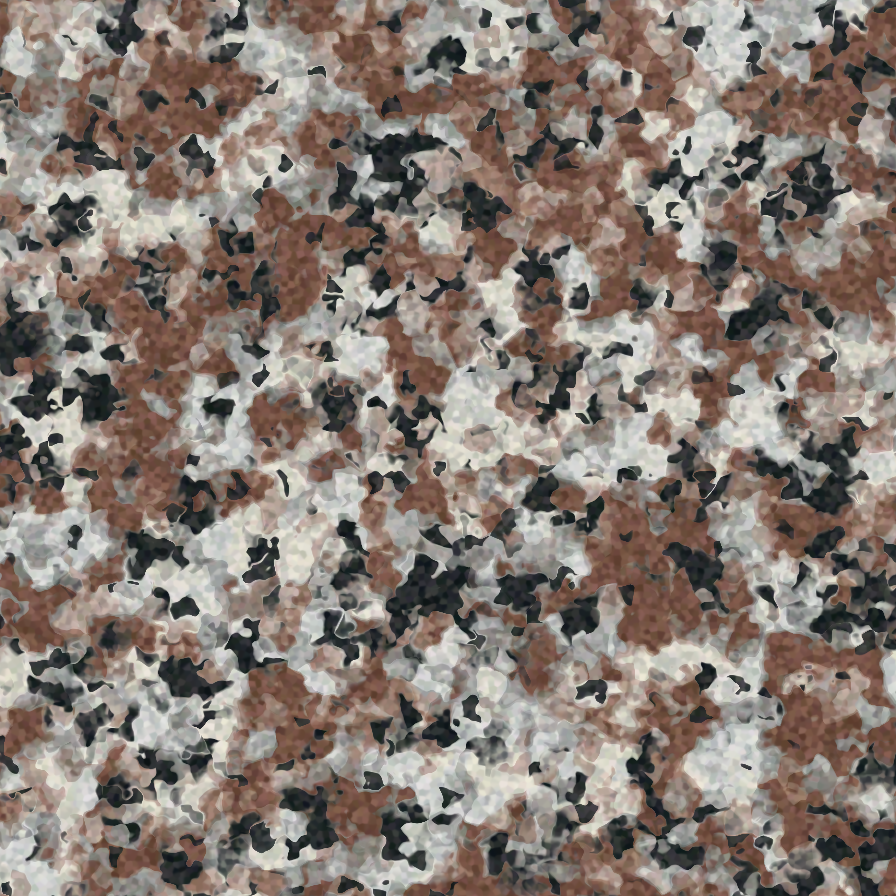
Write a WebGL 1 fragment shader that draws this texture.

```glsl
precision highp float;
uniform vec2 u_resolution;

// Cells per canvas height, and strength of the effects
#define PATCH_SCALE 14.0
#define CLUSTER_SCALE 19.0
#define GRAIN_SCALE 32.0
#define SPECK_SCALE 58.0
#define MOTTLE_SCALE 150.0
#define RAGGEDNESS 0.016
#define MOTTLE 0.19
#define MICA_LEVEL 0.69
#define SPECK_LEVEL 0.93

const vec3 RUST = vec3(0.45, 0.315, 0.26);
const vec3 ROSE = vec3(0.57, 0.45, 0.39);
const vec3 ASH = vec3(0.54, 0.53, 0.51);
const vec3 BLUSH = vec3(0.70, 0.63, 0.59);
const vec3 SILVER = vec3(0.65, 0.66, 0.65);
const vec3 CREAM = vec3(0.84, 0.83, 0.78);
const vec3 PEARL = vec3(0.80, 0.81, 0.80);
const vec3 SMOKE = vec3(0.38, 0.39, 0.38);
const vec3 MICA = vec3(0.14, 0.16, 0.165);

vec3 hash3(vec2 p) {
  vec3 q = fract(p.xyx * vec3(0.1031, 0.1030, 0.0973));
  q += dot(q, q.yxz + 33.33);
  return fract((q.xxy + q.yzz) * q.zyx);
}

// Cellular noise: three random values per cell, blended at the borders
vec3 cells(vec2 p, float sharpness) {
  vec2 base = floor(p);
  vec3 sum = vec3(0.0);
  float total = 0.0;
  for (int y = -1; y <= 1; y++) {
    for (int x = -1; x <= 1; x++) {
      vec2 id = base + vec2(float(x), float(y));
      vec2 d = id + 0.1 + 0.8 * hash3(id + 71.0).xy - p;
      float weight = exp(-sharpness * dot(d, d));
      sum += weight * hash3(id + 19.0);
      total += weight;
    }
  }
  return sum / total;
}

// Feldspar and quartz, from rusty through grey to cream
vec3 mineral(float tone, float hue) {
  float tint = smoothstep(0.3, 0.7, hue);
  vec3 color = mix(RUST, mix(ROSE, ASH, tint), smoothstep(0.35, 0.44, tone));
  color = mix(color, mix(BLUSH, SILVER, tint), smoothstep(0.46, 0.54, tone));
  return mix(color, mix(CREAM, PEARL, tint), smoothstep(0.58, 0.66, tone));
}

void main() {
  vec2 uv = gl_FragCoord.xy / u_resolution.y;

  // Ragged grain outlines
  vec2 p = uv + RAGGEDNESS * (cells(uv * 75.0 + 5.0, 5.0).xy - 0.5);

  vec3 region = cells(p * PATCH_SCALE + 3.0, 9.0);
  vec3 cluster = cells(p * CLUSTER_SCALE + 41.0, 9.0);
  vec3 grain = cells(p * GRAIN_SCALE + 11.0, 14.0);
  vec3 speck = cells(p * SPECK_SCALE + 23.0, 12.0);
  vec3 mottle = cells(uv * MOTTLE_SCALE, 6.0) - 0.5;

  // Pale and rusty ground
  float tone = dot(vec3(region.x, grain.x, speck.x), vec3(0.42, 0.38, 0.2));
  float hue = mix(region.z, grain.y, 0.55);
  vec3 color = mineral(tone + 0.06 * mottle.y, hue);

  // Clustered dark mica with a smoky rim, and lone specks
  float dark = dot(vec3(cluster.x, grain.z, speck.y), vec3(0.43, 0.2, 0.37));
  dark += 0.05 * mottle.z;
  float lone = smoothstep(SPECK_LEVEL - 0.03, SPECK_LEVEL + 0.03, speck.z);
  float core = smoothstep(MICA_LEVEL - 0.035, MICA_LEVEL + 0.045, dark);
  float rim = smoothstep(MICA_LEVEL - 0.10, MICA_LEVEL - 0.01, dark);
  color = mix(color, SMOKE, 0.6 * rim);
  color = mix(color, MICA, max(core, 0.9 * lone));

  // Fine crystalline mottling
  color += MOTTLE * (mottle.x + 0.2 * (mottle - mottle.x));
  gl_FragColor = vec4(clamp(color, 0.0, 1.0), 1.0);
}
```
